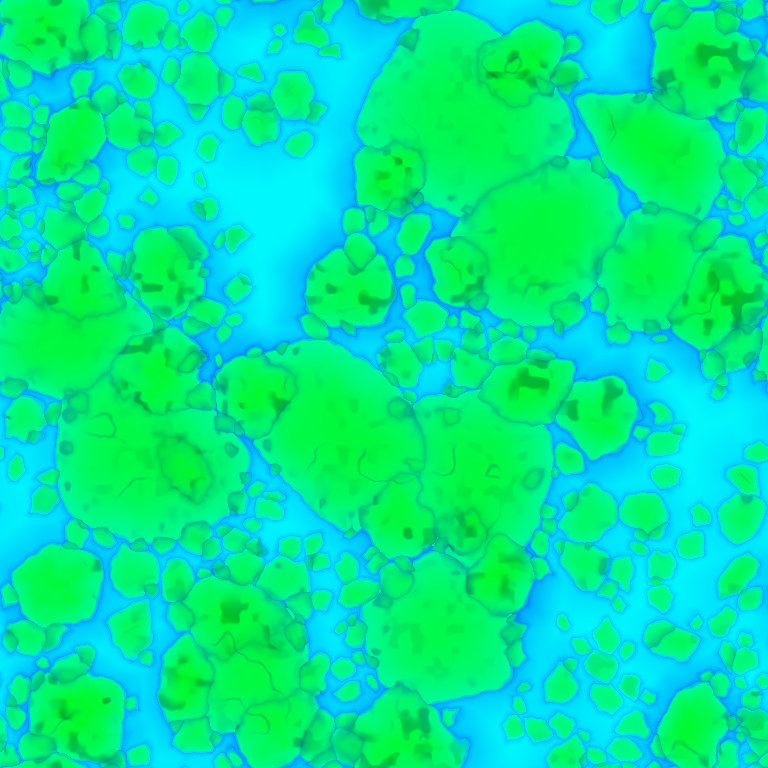
Reproduce this texture procedurally as a WebGL 2 fragment shader.

```glsl
#version 300 es
precision highp float;

uniform vec2 u_resolution;
out vec4 fragColor;

// Running result of the stone scatter
float top = 0.0;
float second = -9.0;
float roughness = 0.0;
float contact = 0.0;
float shadow = 0.0;

vec3 hash3(vec2 cell, int seed) {
    uvec3 v = uvec3(uint(cell.x), uint(cell.y), uint(seed)) * 1664525u + 1013904223u;
    v.x += v.y * v.z;
    v.y += v.z * v.x;
    v.z += v.x * v.y;
    v ^= v >> 16u;
    v.x += v.y * v.z;
    v.y += v.z * v.x;
    v.z += v.x * v.y;
    return vec3(v >> 8u) / 16777216.0;
}

// Value noise with a whole number of cells across the canvas
float noise(vec2 uv, float cells, int seed) {
    vec2 p = uv * cells, i = floor(p), f = p - i;
    f = f * f * f * (f * (f * 6.0 - 15.0) + 10.0);
    vec2 a = mod(i, cells), b = mod(i + 1.0, cells);
    return mix(mix(hash3(a, seed).x, hash3(vec2(b.x, a.y), seed).x, f.x),
               mix(hash3(vec2(a.x, b.y), seed).x, hash3(b, seed).x, f.x), f.y);
}

float fbm(vec2 uv, float cells, int seed) {
    return noise(uv, cells, seed) * 0.5 + noise(uv, cells * 2.0, seed + 1) * 0.3
         + noise(uv, cells * 4.0, seed + 2) * 0.2;
}

// Rounded irregular polygon of about unit radius
float stoneShape(vec2 q, vec2 cell, int seed) {
    float sum = 0.0;
    for (int k = 0; k < 7; k++) {
        vec3 h = hash3(cell, seed + 11 + k);
        float angle = (float(k) + 0.7 * h.x) * 6.2831853 / 7.0;
        float side = dot(q, vec2(cos(angle), sin(angle))) - mix(0.68, 1.0, h.y);
        sum += exp(14.0 * min(side, 4.0));
    }
    return log(sum) / 14.0;
}

// One layer of stones; the highest surface stays visible
void scatter(vec2 uv, float cells, int seed, float cover, float size,
             float base, float rise, float rough, float grain, float shade) {
    vec2 home = floor(uv * cells);
    for (int y = -1; y <= 1; y++)
    for (int x = -1; x <= 1; x++) {
        vec2 cell = home + vec2(x, y), id = mod(cell, cells);
        vec3 place = hash3(id, seed), form = hash3(id, seed + 1);
        float crowd = noise((id + 0.5) / cells, 5.0, 3) - 0.5;
        if (place.z > cover + 0.7 * crowd) continue;

        float radius = size * mix(0.62, 1.0, form.x) / cells;
        vec2 q = (uv - (cell + 0.2 + 0.6 * place.xy) / cells) / radius;
        float turn = form.y * 6.2831853;
        q = mat2(cos(turn), sin(turn), -sin(turn), cos(turn)) * q;
        q.y *= mix(1.0, 1.4, form.z);

        float shape = stoneShape(q, id, seed);
        float d = shape * radius;
        float inner = 1.0 - clamp(-shape / 0.75, 0.0, 1.0);
        float dome = 1.0 - inner * inner;
        float height = base + rise * dome * mix(0.8, 1.1, form.z)
                     + (grain - 0.5) * 0.22 * rough - max(d, 0.0) * 85.0;

        // Darkening at the foot, only on lower ground
        float foot = smoothstep(0.013, 0.0, d) * smoothstep(-0.1, 0.1, base + 0.1 - top);
        float over = smoothstep(-0.03, 0.03, height - top);
        contact = mix(max(contact, foot), 0.0, over);
        roughness = mix(roughness, rough, over);
        shadow = max(shadow, shade * smoothstep(0.07, -0.005, d));
        second = max(second, min(top, height));
        top = max(top, height);
    }
}

void main() {
    vec2 uv = gl_FragCoord.xy / u_resolution;
    float grain = fbm(uv, 34.0, 40);

    // Ragged outlines
    vec2 warp = vec2(fbm(uv, 26.0, 50), fbm(uv, 26.0, 60)) - 0.5;
    vec2 p = uv + warp * 0.018;

    // Chips, pebbles, stones, boulders and half buried slabs
    scatter(p, 40.0, 100, 0.28, 0.38, 0.39, 0.08, 0.15, grain, 0.0);
    scatter(p, 25.0, 200, 0.52, 0.48, 0.39, 0.12, 0.2, grain, 0.0);
    scatter(p, 14.0, 300, 0.50, 0.52, 0.40, 0.22, 0.4, grain, 0.4);
    scatter(p, 7.0, 400, 0.60, 0.60, 0.45, 0.32, 1.0, grain, 1.0);
    scatter(p, 4.0, 500, 0.64, 0.64, 0.38, 0.38, 0.25, grain, 0.7);

    // Surface pits, cracks and the seams between stones
    float stone = smoothstep(0.1, 0.38, top);
    float pits = smoothstep(0.5, 0.85, noise(p, 72.0, 70)) * smoothstep(0.3, 0.7, noise(p, 30.0, 73));
    float crack = smoothstep(0.022, 0.0, abs(fbm(p, 9.0, 80) - 0.5))
                * smoothstep(0.52, 0.72, noise(uv, 13.0, 85)) * smoothstep(0.55, 0.68, top);
    float seam = exp(-26.0 * max(top - second, 0.0));

    float open = 0.97 - 0.27 * shadow * mix(0.55, 1.15, noise(uv, 6.0, 90));
    float lit = mix(open, 0.975, stone);
    lit -= 0.17 * contact + 0.16 * seam + stone * (0.24 * pits * roughness + 0.16 * crack);
    float depth = 0.985 - top + stone * (0.05 * crack - 0.06 * pits * roughness);
    fragColor = vec4(0.0, clamp(lit, 0.5, 1.0), clamp(depth, 0.12, 1.0), 1.0);
}
```
